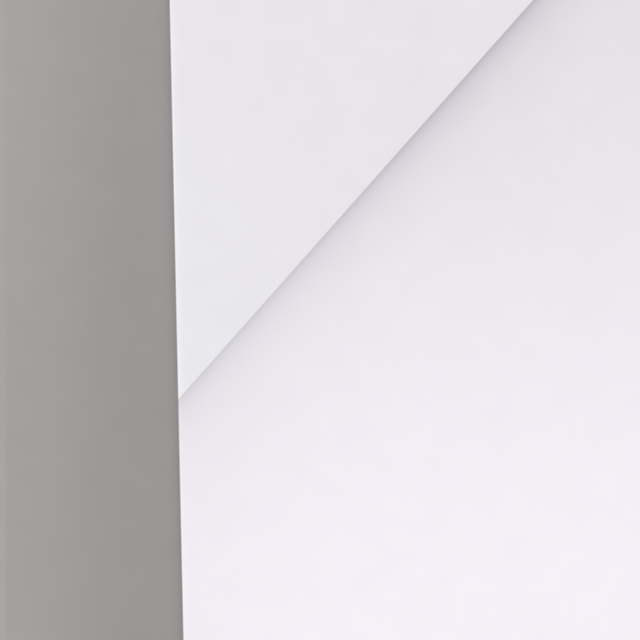
Give the GLSL for this background, as a WebGL 2 fragment shader.

```glsl
#version 300 es
precision highp float;
// Pale folded paper panel with a soft diagonal crease, beside a grey wall strip.

#define WALL_BOTTOM 0.2865
#define WALL_TOP 0.2650
#define CREASE_START vec2(0.2800, 0.3776)
#define CREASE_END vec2(0.8333, 1.0000)
#define EDGE_SOFTNESS 0.0018
#define SHADOW_WIDTH 0.036
#define SHADOW_DEPTH 0.085
#define GRAIN 0.005

uniform vec2 u_resolution;
out vec4 fragColor;

// Smooth step across a boundary, never sharper than one pixel
float edge(float d) {
    float w = max(EDGE_SOFTNESS, 0.75 / u_resolution.y);
    return smoothstep(-w, w, d);
}

// Layered sines give a faint uneven mottling
float mottle(vec2 p) {
    float sum = 0.0;
    float amp = 0.5;
    for (int i = 0; i < 4; i++) {
        sum += amp * sin(p.x + 1.7 * sin(p.y * 0.8)) * sin(p.y + 1.3 * sin(p.x * 0.7));
        p = mat2(0.8, 0.6, -0.6, 0.8) * p * 1.9 + 2.3;
        amp *= 0.6;
    }
    return sum;
}

// Grey strip, a little warmer and lighter towards the left
vec3 wallColor(vec2 uv, float toEdge) {
    vec3 col = mix(vec3(0.645, 0.635, 0.625), vec3(0.612, 0.597, 0.597),
                   smoothstep(0.0, 0.22, uv.x));
    col += 0.012 * (smoothstep(0.35, 1.0, uv.y) - 0.4);
    col += 0.022 * (1.0 - smoothstep(0.004, 0.014, uv.x)) * (1.0 - 0.6 * uv.y);
    return col - 0.07 * exp(-toEdge / 0.006);
}

// Upper flap, cooler beside the wall
vec3 flapColor(vec2 uv) {
    vec3 cool = vec3(0.913, 0.910, 0.930);
    vec3 warm = vec3(0.912, 0.894, 0.914);
    return mix(cool, warm, smoothstep(0.35, 0.85, uv.x * 0.7 + uv.y * 0.4));
}

// Lower sheet, brightening downwards, with the shadow cast by the flap
vec3 sheetColor(vec2 uv, float depth, float along) {
    vec3 dim = vec3(0.902, 0.884, 0.906);
    vec3 bright = vec3(0.962, 0.942, 0.968);
    float light = smoothstep(0.0, 1.0, 1.02 - uv.y + 0.12 * (uv.x - 0.6));
    light *= mix(0.72, 1.0, smoothstep(0.27, 0.60, uv.x + 0.25 * (0.4 - uv.y)));
    vec3 col = mix(dim, bright, light);
    float d = max(depth, 0.0);
    float strength = mix(0.75, 1.2, smoothstep(0.0, 0.8, along));
    float shade = SHADOW_DEPTH * exp(-d / SHADOW_WIDTH) + 0.07 * exp(-d / 0.006);
    return col - shade * strength * vec3(1.0, 0.98, 0.92);
}

void main() {
    vec2 uv = gl_FragCoord.xy / u_resolution;

    // Signed distances to the wall border and the crease
    float fromWall = uv.x - mix(WALL_BOTTOM, WALL_TOP, uv.y);
    vec2 dir = normalize(CREASE_END - CREASE_START);
    vec2 rel = uv - CREASE_START;
    float depth = dot(rel, vec2(dir.y, -dir.x));
    float along = dot(rel, dir);

    // Paper with a thin bright rim along the wall
    vec3 paper = mix(flapColor(uv), sheetColor(uv, depth, along), edge(depth));
    float rim = exp(-max(fromWall, 0.0) / 0.005);
    paper += 0.045 * rim * (1.0 - 0.5 * edge(depth));

    // Join both surfaces and add the grain
    vec3 wall = wallColor(uv, max(-fromWall, 0.0));
    vec3 col = mix(wall, paper, edge(fromWall));
    col += GRAIN * mottle(uv * 34.0);
    fragColor = vec4(clamp(col, 0.0, 1.0), 1.0);
}
```
